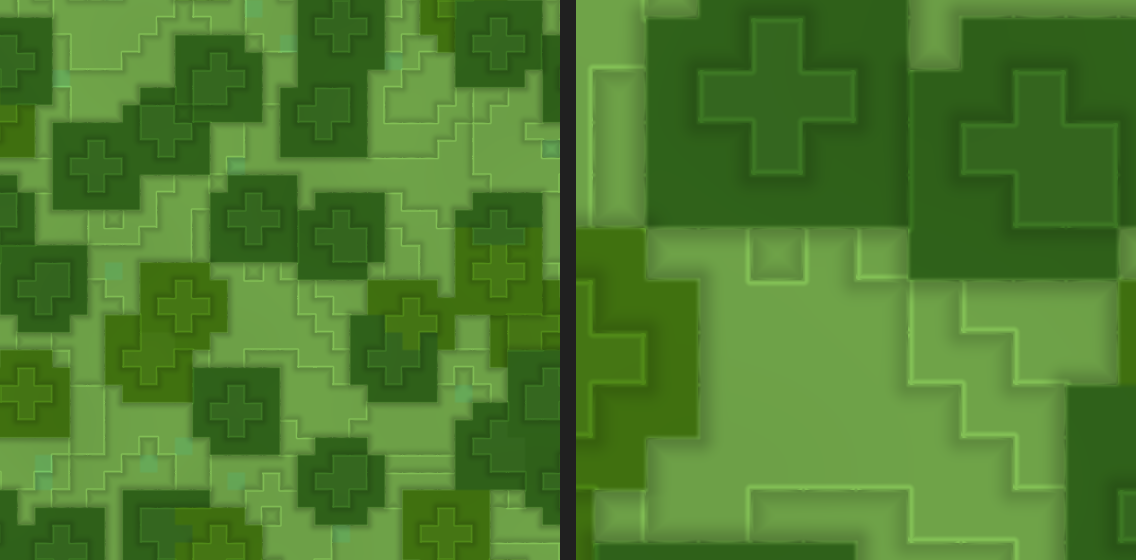
Left: the whole. Right: its middle third, enlarged.
Reproduce this pattern procedurally as a WebGL 1 fragment shader.

```glsl
precision highp float;

uniform vec2 u_resolution;

float hash(vec2 p, float seed) {
  return fract(sin(dot(p, vec2(127.1, 311.7)) + seed * 74.7) * 43758.545);
}

vec2 gradient(vec2 p) {
  float angle = 6.2832 * hash(p, 9.0);
  return vec2(cos(angle), sin(angle));
}

float gradientNoise(vec2 p) {
  vec2 i = floor(p), f = p - i;
  vec2 u = f * f * f * (f * (f * 6.0 - 15.0) + 10.0);
  vec2 e = vec2(1.0, 0.0);
  float low = mix(dot(gradient(i), f), dot(gradient(i + e), f - e), u.x);
  float high = mix(dot(gradient(i + e.yx), f - e.yx), dot(gradient(i + 1.0), f - 1.0), u.x);
  return mix(low, high, u.y);
}

// Stepped grass terrain: colour in rgb, block height in a
vec4 ground(vec2 cell) {
  float level = floor(4.5 * gradientNoise(cell / 9.0 + 3.7));
  level -= step(0.985, hash(cell, 1.0));
  vec3 grass = vec3(0.43, 0.632, 0.28);
  vec3 mint = vec3(0.40, 0.66, 0.34);
  return vec4(mix(grass, mint, step(0.965, hash(cell, 2.0))), level);
}

// Ground plus square canopies, one jittered tree per 6 x 6 tile
vec4 surface(vec2 cell) {
  vec4 top = ground(cell);
  vec2 tile = floor(cell / 6.0);
  for (int j = -1; j <= 1; j++) {
    for (int i = -1; i <= 1; i++) {
      vec2 id = tile + vec2(float(i), float(j));
      vec2 centre = id * 6.0 + floor(6.0 * vec2(hash(id, 3.0), hash(id, 4.0)));
      vec2 reach = abs(cell - centre);
      float radius = max(reach.x, reach.y);
      if (radius > 2.5 || hash(id, 5.0) > 0.95) continue;

      // Outer corners drop at random; inner corners sometimes join the raised cross
      float span = reach.x + reach.y;
      float chance = hash(cell + id * 3.0, 6.0);
      if (span > 3.5 && chance < 0.35) continue;
      bool raised = span < 1.5 || (radius < 1.5 && chance < 0.15);
      float height = 5.0 + floor(3.0 * hash(id, 7.0)) + (raised ? 1.0 : 0.0);
      if (height > top.a) {
        vec3 leaf = hash(id, 8.0) < 0.28 ? vec3(0.25, 0.44, 0.06) : vec3(0.185, 0.38, 0.10);
        top = vec4(leaf + (raised ? 0.02 : 0.0), height);
      }
    }
  }
  return top;
}

void main() {
  vec2 p = gl_FragCoord.xy / u_resolution.y * 32.0;
  vec2 cell = floor(p);
  vec2 local = p - cell - 0.5;
  float height = surface(cell).a;

  vec3 colour = vec3(0.0);
  float shadow = 0.0;
  float rim = 0.0;
  for (int j = -1; j <= 1; j++) {
    for (int i = -1; i <= 1; i++) {
      vec2 offset = vec2(float(i), float(j));
      vec4 block = surface(cell + offset);
      vec2 away = abs(local - offset);

      // Soft colour seams between blocks
      vec2 weight = 1.0 - smoothstep(0.42, 0.58, away);
      colour += block.rgb * weight.x * weight.y;

      // Higher neighbours shade this block, a one-step drop lights its rim
      float gap = length(max(away - 0.5, 0.0));
      float rise = block.a - height;
      if (rise > 0.5) {
        float falloff = 1.0 - smoothstep(0.0, 0.65, gap);
        float strength = rise > 1.5 ? 0.20 : 0.15;
        shadow = max(shadow, strength * falloff * falloff * smoothstep(0.0, 0.07, gap));
      } else if (rise < -0.5 && rise > -1.5) {
        rim = max(rim, smoothstep(0.0, 0.05, gap) * (1.0 - smoothstep(0.05, 0.15, gap)));
      }
    }
  }

  // Broad tonal drift over the whole meadow
  colour *= 1.0 + 0.04 * gradientNoise(p / 7.0);
  colour *= (1.0 - shadow) * (1.0 + 0.18 * rim);
  gl_FragColor = vec4(colour, 1.0);
}
```
